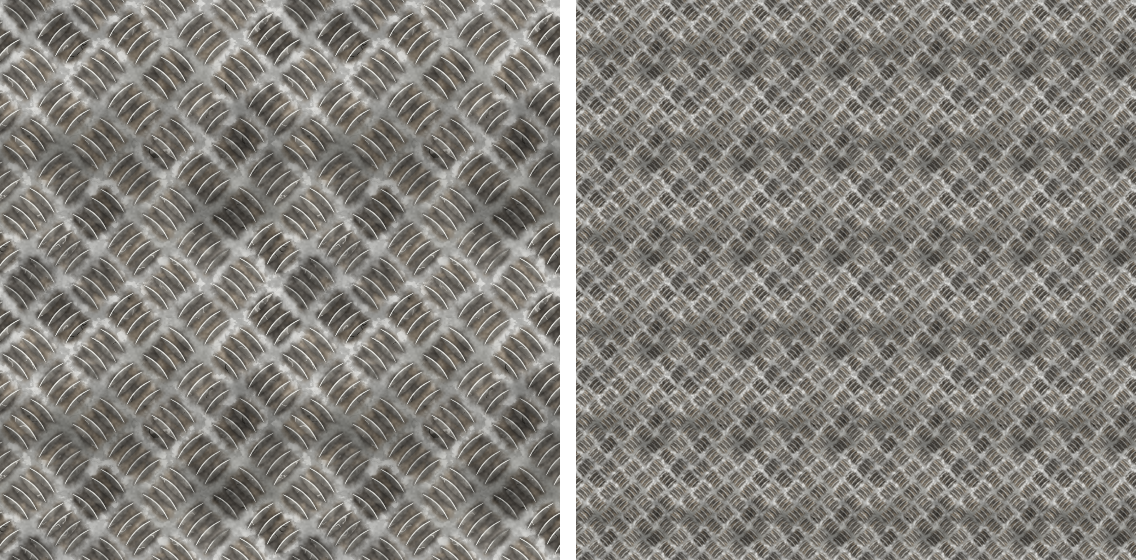
Left: one tile. Right: repeated 3 by 3.
This texture is drawn by a WebGL 2 fragment shader. Its source:

```glsl
#version 300 es
precision highp float;

uniform vec2 u_resolution;
out vec4 outColor;

float hash(vec2 p) {
  vec3 q = fract(p.xyx * 0.1031);
  q += dot(q, q.yzx + 33.33);
  return fract((q.x + q.y) * q.z);
}

// Value noise that wraps after a whole number of lattice steps
float noise(vec2 p, float period) {
  vec2 cell = floor(p), f = fract(p);
  f = f * f * (3.0 - 2.0 * f);
  vec2 lo = mod(cell, period), hi = mod(cell + 1.0, period);
  return mix(mix(hash(lo), hash(vec2(hi.x, lo.y)), f.x),
             mix(hash(vec2(lo.x, hi.y)), hash(hi), f.x), f.y);
}

// Wear repeats every four cells, so it tiles twice over the canvas
float fbm(vec2 p, float freq, float seed) {
  float sum = 0.0, amp = 0.533;
  for (int i = 0; i < 4; i++) {
    sum += amp * noise(p * freq + seed, 4.0 * freq);
    freq *= 2.0;
    amp *= 0.5;
  }
  return sum;
}

// One lattice of four-bar groups; side = 1 leans the bars left, -1 right
vec3 addGroups(vec3 color, vec2 p, float side, float grit, float rust, float crack, float pixel) {
  vec2 id = floor(p + 0.5);
  vec2 local = p - id;
  id = mod(id, 4.0) + 7.0 * side + 20.0;
  float along = dot(local, vec2(1.0, -side)) * 0.7071;
  float across = dot(local, vec2(side, 1.0)) * 0.7071;
  float dirt = hash(id);

  // Grime collected in and around the group
  float edge = length(max(abs(vec2(along, across)) - vec2(0.16, 0.26), 0.0));
  float soil = 1.0 - smoothstep(0.0, 0.15, edge + 0.12 * (grit - 0.5));
  vec3 grime = mix(vec3(0.37, 0.345, 0.315), vec3(0.53, 0.475, 0.405), smoothstep(0.4, 0.68, rust));
  grime *= 1.08 - 0.3 * dirt * dirt + 0.5 * (grit - 0.5);
  color = mix(color, grime, soil * (0.72 + 0.2 * dirt));

  // Nearest bar, slightly shifted and resized
  float index = clamp(floor(across / 0.177), -2.0, 1.0);
  float vary = hash(id * 3.0 + index + 50.0);
  float y = across - (index + 0.5) * 0.177;
  float t = (along + 0.02 * (vary - 0.5)) / (0.262 + 0.02 * vary);
  float bulge = 1.0 - t * t;
  float top = 0.056 * bulge - 0.004 - y;
  float bottom = y + 0.042 * bulge - 0.004;

  // Shadow under the lower edge
  float shadow = smoothstep(-0.065, 0.0, bottom) * smoothstep(0.0, 0.5, bulge);
  color *= 1.0 - 0.25 * shadow * step(0.0, top);

  // Bar face, worn and scratched
  float slope = clamp(bottom / max(top + bottom, 0.001), 0.0, 1.0);
  vec3 face = mix(vec3(0.39, 0.375, 0.35), vec3(0.56, 0.555, 0.535), slope);
  face *= 0.94 + 0.14 * vary - 0.12 * dirt * dirt + 0.6 * (grit - 0.5);
  face += crack * (vary - 0.4) * 0.5;
  float mask = smoothstep(-pixel, pixel, min(top, bottom));
  color = mix(color, face, mask);

  // Dark outline outside and bright crest inside the upper edge
  float inside = smoothstep(-0.1, 0.15, bulge);
  float outline = 1.0 - smoothstep(0.0, 0.018 + pixel, abs(top + 0.014));
  color *= 1.0 - 0.18 * outline * inside;
  float width = 0.009 * (0.6 + 0.4 * bulge);
  float crest = 1.0 - smoothstep(width - pixel * 0.6, width + pixel * 0.6, abs(top - 0.009));
  crest *= inside * smoothstep(-pixel, pixel, bottom) * smoothstep(0.2, 0.5, rust + 0.25 * vary);
  return mix(color, vec3(0.9, 0.9, 0.88), crest * 0.92);
}

void main() {
  // Eight cells each way
  vec2 p = 8.0 * gl_FragCoord.xy / u_resolution - vec2(0.413, 0.948);
  float pixel = 5.0 / min(u_resolution.x, u_resolution.y);
  float cloud = fbm(p, 1.0, 3.0);
  float grit = fbm(p, 9.0, 11.0);
  float rust = fbm(p, 4.0, 29.0);
  float crack = 1.0 - smoothstep(0.0, 0.025, abs(fbm(p, 3.0, 41.0) - 0.5));

  // Bare plate with pale flakes and faint cracks
  vec3 color = mix(vec3(0.57, 0.57, 0.55), vec3(0.7, 0.7, 0.69), smoothstep(0.25, 0.75, cloud));
  color += 0.12 * (grit - 0.5);
  float flakes = smoothstep(0.5, 0.62, grit) * smoothstep(0.45, 0.65, rust * 0.5 + cloud * 0.5);
  color += 0.13 * flakes - 0.04 * crack * smoothstep(0.4, 0.6, rust);

  // Two interleaved lattices of raised bars
  color = addGroups(color, p, 1.0, grit, rust, crack, pixel);
  color = addGroups(color, p - 0.5, -1.0, grit, rust, crack, pixel);

  // Broad stains and fine grain
  color *= 1.0 - 0.22 * smoothstep(0.55, 0.8, fbm(p, 1.0, 57.0));
  color += 0.07 * (noise(p * 32.0, 128.0) - 0.5);
  outColor = vec4(clamp(color, 0.0, 1.0), 1.0);
}
```
